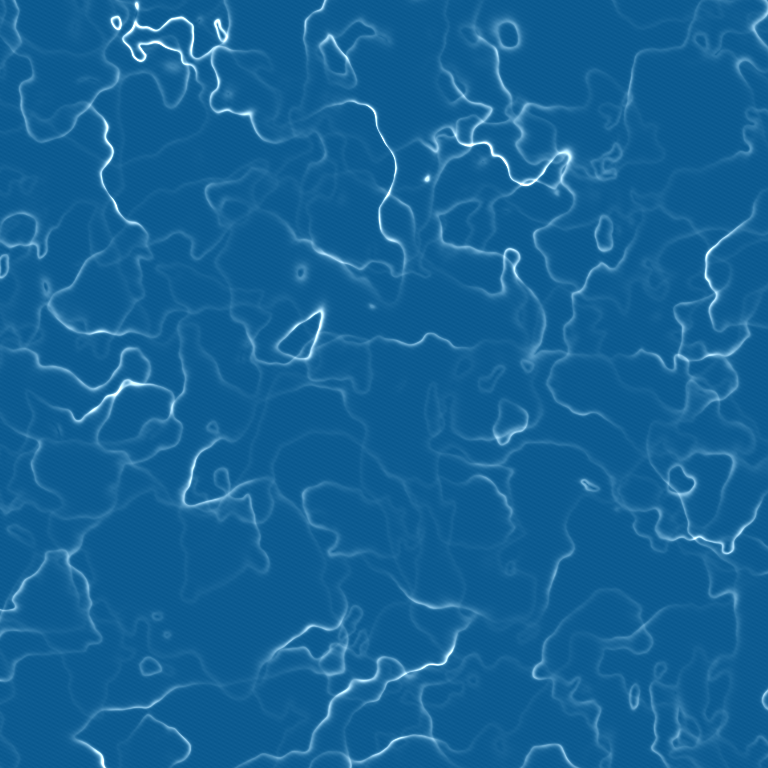
A Shadertoy shader for this texture:

```glsl
// Deep blue water crossed by a web of thin, pale, irregular light filaments.
// Each layer draws the level line of warped fractal noise, crisp on one side
// and hazy on the other; slow noise varies its light, fine noise breaks it up.
#define LAYERS 4
#define OCTAVES 4
#define BASE_SCALE 3.4
#define WARP 0.06
#define LINE_WIDTH 0.0021
#define FLAT_SOFTNESS 1.1
#define FAINT_LIGHT 0.07
#define BRIGHT_LIGHT 1.7
#define JITTER 0.0022
#define WEAVE_CYCLES 190.0
#define WATER vec3(0.047, 0.357, 0.568)
#define GLINT vec3(0.52, 0.43, 0.35)

vec2 hash2(vec2 p) {
    vec2 k = vec2(dot(p, vec2(127.1, 311.7)), dot(p, vec2(269.5, 183.3)));
    return 2.0 * fract(sin(k) * 43758.5453) - 1.0;
}

// Gradient noise, centred on zero
float noise(vec2 p) {
    vec2 i = floor(p), f = fract(p);
    vec2 u = f * f * f * (f * (f * 6.0 - 15.0) + 10.0);
    vec2 e = vec2(0.0, 1.0);
    float a = dot(hash2(i), f);
    float b = dot(hash2(i + e.yx), f - e.yx);
    float c = dot(hash2(i + e.xy), f - e.xy);
    float d = dot(hash2(i + e.yy), f - e.yy);
    return mix(mix(a, b, u.x), mix(c, d, u.x), u.y);
}

// Octaves are rotated so that their lattices never line up
float fbm(vec2 p) {
    mat2 turn = mat2(0.8, 0.6, -0.6, 0.8);
    float sum = 0.0, amp = 1.0;
    for (int i = 0; i < OCTAVES; i++) {
        sum += amp * noise(p);
        p = turn * p * 2.03 + 17.3;
        amp *= 0.45;
    }
    return sum;
}

// Light of one filament layer at point p
float filament(vec2 p, float layer, float pixel) {
    vec2 shift = vec2(23.7, 41.1) * (layer + 1.0);
    float scale = BASE_SCALE + 0.7 * layer;
    vec2 bend = vec2(noise(p * 4.0 + shift), noise(p * 4.0 - shift));
    vec2 ripple = vec2(noise(p * 70.0 + shift), noise(p * 70.0 - shift));
    vec2 q = p + WARP * bend + JITTER * ripple;

    // Signed distance to the level line; flat spots spread into patches
    float e = 0.001;
    float level = 0.06 * (layer - 1.5);
    float h = fbm(q * scale + shift) - level;
    float hx = fbm((q + vec2(e, 0.0)) * scale + shift) - level;
    float hy = fbm((q + vec2(0.0, e)) * scale + shift) - level;
    float slope = length(vec2(hx - h, hy - h)) / e;
    float dist = h / (slope + FLAT_SOFTNESS);

    // Bright stretches are narrow, faint ones broad
    float m = smoothstep(-0.22, 0.5, noise(p * 5.5 + shift.yx * 1.7));
    float grain = 1.0 + 1.1 * noise(p * 55.0 + shift);
    float side = dist > 0.0 ? 1.5 : 0.75;
    float width = max(LINE_WIDTH * side * mix(1.5, 0.65, m), 0.6 * pixel);
    float peak = FAINT_LIGHT + BRIGHT_LIGHT * m * m * grain;
    float r = dist / width;
    return peak * pow(1.0 + r * r, -1.5);
}

void mainImage(out vec4 fragColor, in vec2 fragCoord) {
    float pixel = 1.0 / iResolution.y;
    vec2 p = fragCoord * pixel;

    float light = 0.0;
    for (int i = 0; i < LAYERS; i++) {
        light += filament(p, float(i), pixel);
    }

    // Fine crossed weave, faded out where pixels cannot resolve it
    vec2 phase = 6.2832 * WEAVE_CYCLES * vec2(dot(p, vec2(0.45, 0.89)), p.x);
    float fade = 1.0 - smoothstep(0.4, 0.6, WEAVE_CYCLES * pixel);
    float weave = sin(phase.x) * (0.6 + 0.4 * sin(phase.y));
    vec3 color = WATER + 0.014 * fade * weave;

    color += GLINT * min(light, 1.8);
    fragColor = vec4(clamp(color, 0.0, 1.0), 1.0);
}
```
